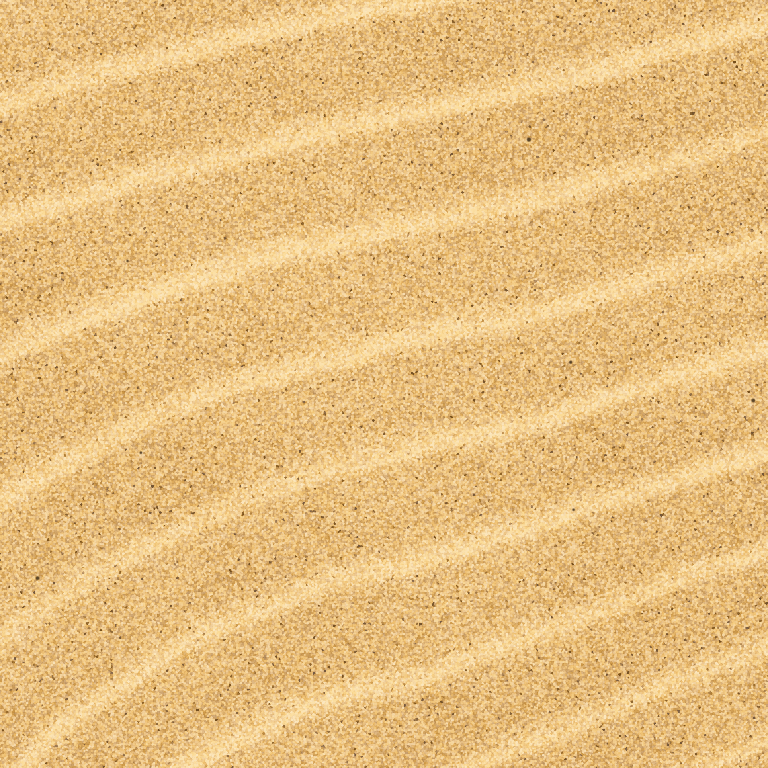
Reproduce this texture procedurally as a WebGL 1 fragment shader.

```glsl
precision highp float;
// Wind-rippled golden sand: slanted pale crests over fine, speckled grains.
uniform vec2 u_resolution;

#define GRAINS 375.0          // grains across the canvas
#define GRAIN_CONTRAST 0.84   // tone spread between grains
#define RIPPLE_SPACING 0.148  // distance between crests
#define RIPPLE_SLOPE 0.25     // rise of the crests to the right
#define RIPPLE_RELIEF 0.4     // brightness of the crests
#define DARK_SHARE 0.035      // share of dark mineral grains
#define PEBBLE_CELLS 14.0     // grid for the rare larger specks
#define PEBBLE_SHARE 0.06     // share of grid cells with a speck

const vec3 MINERAL = vec3(0.46, 0.33, 0.18);
const vec3 SHADE = vec3(0.78, 0.595, 0.34);
const vec3 SAND = vec3(0.925, 0.757, 0.493);
const vec3 LIGHT = vec3(0.985, 0.88, 0.665);

float hash(vec2 p) {
  vec3 q = fract(vec3(p.xyx) * 0.1031);
  q += dot(q, q.yzx + 33.33);
  return fract((q.x + q.y) * q.z);
}

vec2 hash2(vec2 p) {
  return vec2(hash(p + 17.3), hash(p + 71.9));
}

float noise(vec2 p) {
  vec2 i = floor(p), f = fract(p);
  f = f * f * (3.0 - 2.0 * f);
  return mix(mix(hash(i), hash(i + vec2(1.0, 0.0)), f.x),
             mix(hash(i + vec2(0.0, 1.0)), hash(i + 1.0), f.x), f.y);
}

// Crest brightness: sharper on the lower side, bending down at lower left
// and crowding together at lower right.
float ripples(vec2 p) {
  float depth = 1.0 - p.y;
  float left = max(0.55 - p.x, 0.0);
  float right = max(p.x - 0.55, 0.0);
  float bend = depth * depth * (0.5 * left * left - 0.25 * right);
  float warp = 0.026 * (noise(p * vec2(2.6, 3.4) + 4.0) - 0.5)
             + 0.01 * (noise(p * 9.0) - 0.5)
             + 0.005 * (noise(p * 34.0) - 0.5);
  float height = depth - 0.012 + RIPPLE_SLOPE * (p.x - 0.5) - bend + warp;
  float d = fract(height / RIPPLE_SPACING + 0.5) - 0.5;
  float width = mix(0.15, 0.085, smoothstep(-0.06, 0.06, d));
  float strength = mix(0.7, 1.25, noise(p * vec2(3.0, 5.0) + 20.0));
  float crest = exp(-d * d / (width * width)) * strength;
  return crest - 0.2 + 0.12 * d;
}

// Soft cellular grains: x = tone, y = tint, z = distance to nearest centre.
vec3 grains(vec2 p, float darkShare) {
  vec2 cell = floor(p), f = fract(p);
  vec2 sum = vec2(0.0);
  float total = 0.0, nearest = 4.0;
  for (int y = -1; y <= 1; y++) {
    for (int x = -1; x <= 1; x++) {
      vec2 offset = vec2(float(x), float(y));
      vec2 id = cell + offset;
      vec2 r = offset + 0.1 + 0.8 * hash2(id) - f;
      float d2 = dot(r, r);
      float weight = exp(-9.0 * d2);
      float tone = (hash(id + 5.7) - 0.5) * GRAIN_CONTRAST;
      tone -= mix(0.4, 0.95, hash(id + 61.2)) * step(1.0 - darkShare, hash(id + 43.1));
      sum += weight * vec2(tone, hash(id + 91.4) - 0.5);
      total += weight;
      nearest = min(nearest, d2);
    }
  }
  return vec3(sum / total, sqrt(nearest));
}

// Coverage of a sparse, dark, larger speck.
float pebble(vec2 p) {
  vec2 q = p * PEBBLE_CELLS, id = floor(q);
  vec2 r = fract(q) - 0.2 - 0.6 * hash2(id);
  float radius = mix(0.02, 0.038, hash(id + 8.2));
  float edge = PEBBLE_CELLS / u_resolution.y;
  float present = step(hash(id + 29.6), PEBBLE_SHARE);
  return present * (1.0 - smoothstep(radius - edge, radius + edge, length(r)));
}

vec3 sandRamp(float tone) {
  vec3 c = mix(MINERAL, SHADE, smoothstep(-0.7, 0.0, tone));
  c = mix(c, SAND, clamp(tone / 0.45, 0.0, 1.0));
  return mix(c, LIGHT, clamp((tone - 0.45) / 0.55, 0.0, 1.0));
}

void main() {
  vec2 p = gl_FragCoord.xy / u_resolution;
  float relief = ripples(p);
  float darkShare = DARK_SHARE * (1.0 - 0.8 * clamp(relief, 0.0, 1.0));
  vec3 grain = grains(p * GRAINS, darkShare);

  // Ripple light, broad patches, grain tone and shadowed gaps.
  float tone = 0.55 + RIPPLE_RELIEF * relief + grain.x;
  tone += 0.09 * (noise(p * 5.0 + 9.0) - 0.5);
  tone -= 0.22 * smoothstep(0.4, 0.75, grain.z);

  // Grains lean to warm orange or pale pink.
  vec3 color = sandRamp(tone) + grain.y * vec3(0.0, 0.05, 0.17);
  color = mix(color, MINERAL * 0.55, 0.85 * pebble(p));
  gl_FragColor = vec4(clamp(color, 0.0, 1.0), 1.0);
}
```
